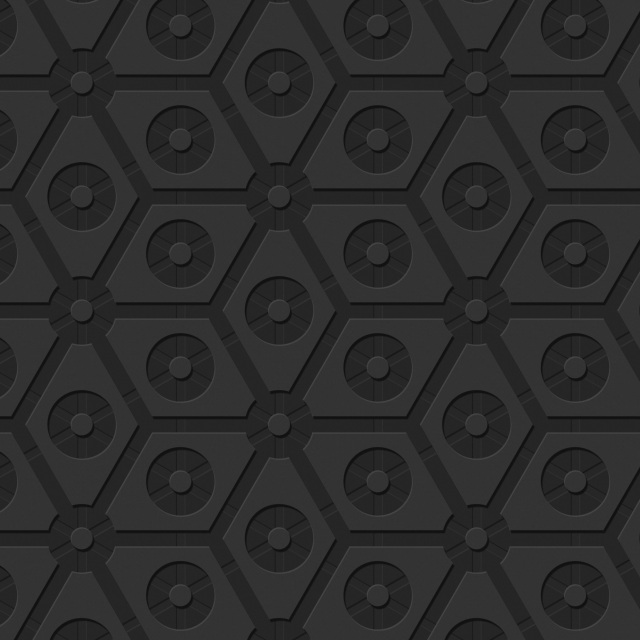
This pattern is drawn by a WebGL 1 fragment shader. Its source:

```glsl
precision highp float;
// Dark embossed rhombus plates around star points on a triangular lattice.
// Plates are distance functions cut by round wells with hubs; the floor has
// grooves along the lattice. Offset samples toward the light give the relief.
uniform vec2 u_resolution;

const float SQRT3 = 1.7320508;
const vec2 STAR_ORIGIN = vec2(0.1276, 0.8711);
const float STAR_SPACING = 0.3561;
const float SEAM_HALF = 0.0126;
const float WELL_RADIUS = 0.0535;
const float HUB_RADIUS = 0.0172;
const float GROOVE_HALF = 0.0068;
const vec2 TO_LIGHT = vec2(-0.5, 0.8660254);

float hash(vec2 cell) {
  return fract(sin(dot(cell, vec2(127.1, 311.7))) * 43758.5453);
}

// Offset from the nearest point of a triangular lattice
vec2 latticeOffset(vec2 p, float spacing) {
  vec2 cell = spacing * vec2(SQRT3, 1.0);
  vec2 a = mod(p + 0.5 * cell, cell) - 0.5 * cell;
  vec2 b = mod(p, cell) - 0.5 * cell;
  return dot(a, a) < dot(b, b) ? a : b;
}

// Distance to the closest of a family of parallel lines
float lineFamily(vec2 p, vec2 normal, float spacing) {
  return abs(fract(dot(p, normal) / spacing + 0.5) - 0.5) * spacing;
}

// Signed distance to the raised plates and hubs, negative inside
float raisedDistance(vec2 p) {
  vec2 q = latticeOffset(p, STAR_SPACING);
  float seam = min(abs(q.y), min(abs(dot(q, vec2(0.5 * SQRT3, 0.5))),
                                 abs(dot(q, vec2(0.5 * SQRT3, -0.5)))));
  float radius = length(latticeOffset(p, 0.5 * STAR_SPACING));
  float plate = max(SEAM_HALF - seam, WELL_RADIUS - radius);
  return min(plate, radius - HUB_RADIUS);
}

// Signed distance to the floor between grooves, negative on the floor
float floorDistance(vec2 p) {
  float spacing = 0.25 * SQRT3 * STAR_SPACING;
  float d = lineFamily(p, vec2(1.0, 0.0), spacing);
  d = min(d, lineFamily(p, vec2(0.5, 0.5 * SQRT3), spacing));
  d = min(d, lineFamily(p, vec2(0.5, -0.5 * SQRT3), spacing));
  return GROOVE_HALF - d;
}

float coverage(float distanceToShape, float softness) {
  return 1.0 - smoothstep(-softness, softness, distanceToShape);
}

void main() {
  vec2 uv = gl_FragCoord.xy / u_resolution.y;
  vec2 p = uv - STAR_ORIGIN;
  float aa = 0.75 / u_resolution.y;

  // Grooved floor
  float level = coverage(floorDistance(p), aa);
  float grooveShade = coverage(floorDistance(p + TO_LIGHT * 0.0028), 0.0012);
  float grooveRim = 1.0 - coverage(floorDistance(p + TO_LIGHT * 0.0020), aa);
  float tone = mix(0.152, 0.147, level);
  tone = mix(tone, 0.095, (1.0 - level) * grooveShade);
  tone = mix(tone, 0.195, level * grooveRim);

  // Shadow cast by the raised parts
  float castShadow = coverage(raisedDistance(p + TO_LIGHT * 0.0052), 0.0016);
  tone = mix(tone, 0.068, castShadow);

  // Plates and hubs with a lit rim
  float raised = coverage(raisedDistance(p), aa);
  float litRim = 1.0 - coverage(raisedDistance(p + TO_LIGHT * 0.0024), aa);
  tone = mix(tone, mix(0.2, 0.27, litRim), raised);

  // Fine surface grain
  tone += 0.006 * (hash(floor(uv * 512.0)) - 0.5);
  gl_FragColor = vec4(vec3(tone), 1.0);
}
```
